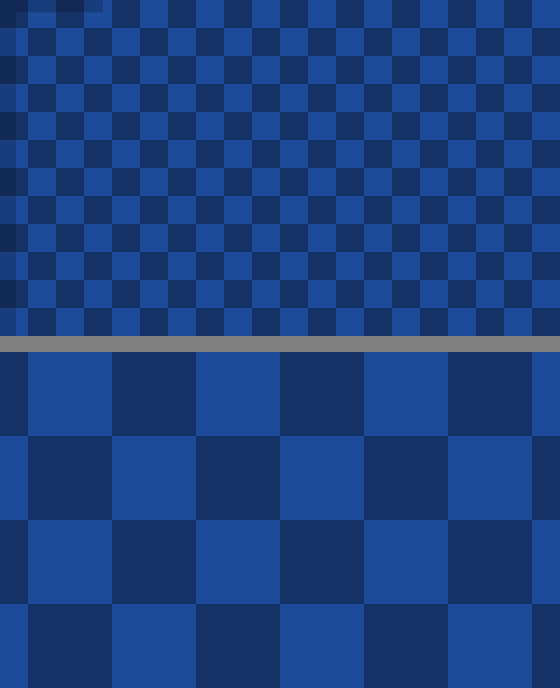
Top, the full canvas; bottom, a detail of the centre.
Reproduce this pattern procedurally as a WebGL 1 fragment shader.

```glsl
precision highp float;

uniform vec2 u_resolution;

const vec2 GRID = vec2(20.0, 12.0);        // squares across and down
const vec3 DARK_BLUE = vec3(0.08, 0.197, 0.40);
const vec3 LIGHT_BLUE = vec3(0.114, 0.29, 0.60);
const float SHADE = 0.82;                  // brightness under the shaded bands
const float LEFT_BAND_WIDTH = 0.573;       // band sizes in squares
const float TOP_BAND_HEIGHT = 0.443;
const float TOP_BAND_LENGTH = 3.67;

// Antialiased square wave: +1 on even squares, -1 on odd ones
vec2 squareWave(vec2 p, vec2 pixel) {
  vec2 edgeDistance = 0.5 - abs(mod(p + 0.5, 2.0) - 1.0);
  return clamp(2.0 * edgeDistance / pixel, -1.0, 1.0);
}

// Coverage of the region where the coordinate is below a limit
float below(float coordinate, float limit, float pixel) {
  return clamp((limit - coordinate) / pixel + 0.5, 0.0, 1.0);
}

void main() {
  // Grid coordinates measured from the top left corner
  vec2 uv = gl_FragCoord.xy / u_resolution;
  vec2 p = vec2(uv.x, 1.0 - uv.y) * GRID;
  vec2 pixel = GRID / u_resolution;

  // Checkerboard
  vec2 wave = squareWave(p, pixel);
  float darkAmount = 0.5 + 0.5 * wave.x * wave.y;
  vec3 color = mix(LIGHT_BLUE, DARK_BLUE, darkAmount);

  // Shaded bands along the left side and the top left
  float leftBand = below(p.x, LEFT_BAND_WIDTH, pixel.x);
  float topBand = below(p.y, TOP_BAND_HEIGHT, pixel.y)
                * below(p.x, TOP_BAND_LENGTH, pixel.x);
  color *= mix(1.0, SHADE, max(leftBand, topBand));

  gl_FragColor = vec4(color, 1.0);
}
```
